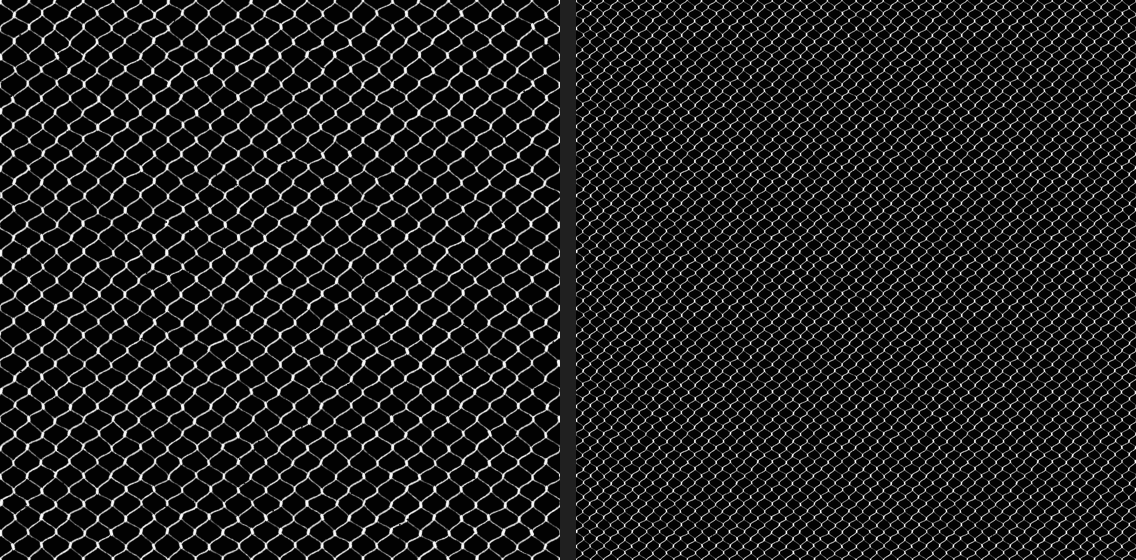
Left: one tile. Right: repeated 2 by 2.
A three.js fragment shader for this pattern:

```glsl
// Wire netting: bright S-shaped wires rise to the right, thin dim wires to the left,
// meeting in thick upright knots. Knots sit on a diagonal lattice, are jittered by
// a wrapped hash, and are joined by Bezier curves; wrapping noise roughens the wire.
#define REPEATS 20.0
#define JITTER 0.1
#define WIRE_RADIUS 0.024
#define THIN_RADIUS 0.017
#define KNOT_RADIUS 0.047
#define KNOT_HALF 0.07
#define WIRE_BEND 0.23
#define THIN_BEND 0.2
#define SOFTNESS 0.032
#define THIN_LIGHT 0.72
#define FLECK_SHARE 0.03
#define BACKGROUND vec3(0.008)
#define WIRE_COLOR vec3(0.98)

varying vec2 vUv;

float hash(vec2 p) {
  return fract(sin(dot(p, vec2(127.1, 311.7))) * 43758.5);
}

// Value noise that wraps after a whole number of cells
float wrapNoise(vec2 p, float period) {
  vec2 i = floor(p);
  vec2 f = fract(p);
  f = f * f * (3.0 - 2.0 * f);
  vec2 a = mod(i, period);
  vec2 b = mod(i + 1.0, period);
  return mix(mix(hash(a), hash(vec2(b.x, a.y)), f.x),
             mix(hash(vec2(a.x, b.y)), hash(b), f.x), f.y);
}

float segment(vec2 p, vec2 a, vec2 b) {
  vec2 d = b - a;
  return length(p - a - d * clamp(dot(p - a, d) / dot(d, d), 0.0, 1.0));
}

// Random value of a lattice node, equal on opposite edges
float nodeHash(vec2 node, float salt) {
  return hash(mod(node + 0.25, REPEATS) + salt);
}

vec2 knotAt(vec2 node) {
  return node + JITTER * (vec2(nodeHash(node, 3.1), nodeHash(node, 7.7)) - 0.5);
}

// Distance to a curve that leaves and reaches its knots upright
float curvedWire(vec2 p, vec2 a, vec2 b, float bend) {
  vec2 c1 = a + vec2(0.0, bend);
  vec2 c2 = b - vec2(0.0, bend);
  vec2 last = a;
  float d = 1.0;
  for (int k = 1; k <= 8; k++) {
    float t = float(k) / 8.0;
    float s = 1.0 - t;
    vec2 next = s * s * s * a + 3.0 * s * s * t * c1 + 3.0 * s * t * t * c2 + t * t * t * b;
    d = min(d, segment(p, last, next));
    last = next;
  }
  return d;
}

float stroke(float d, float radius) {
  return 1.0 - smoothstep(radius - SOFTNESS, radius + SOFTNESS, d);
}

// Small dark nicks scattered over the wire
float flecks(vec2 p) {
  vec2 q = p * 6.0;
  vec2 cell = mod(floor(q), REPEATS * 6.0);
  vec2 center = 0.3 + 0.4 * vec2(hash(cell + 2.3), hash(cell + 5.9));
  float dotMask = 1.0 - smoothstep(0.1, 0.3, length(fract(q) - center));
  return dotMask * step(1.0 - FLECK_SHARE, hash(cell + 11.3));
}

void main() {
  vec2 p = vUv * REPEATS;
  vec2 nearest = floor(vec2(p.x + p.y, p.y - p.x) + 0.5);
  float grain = wrapNoise(p * 16.0, REPEATS * 16.0);
  float rough = 0.016 * (grain - 0.5);
  float light = 0.0;

  // Each node owns its knot and the two wires that rise from it
  for (int i = -1; i <= 1; i++) {
    for (int j = -1; j <= 1; j++) {
      vec2 id = nearest + vec2(float(i), float(j));
      vec2 node = 0.5 * vec2(id.x - id.y, id.x + id.y);
      vec2 knot = knotAt(node);
      vec2 right = knotAt(node + vec2(0.5, 0.5));
      vec2 left = knotAt(node + vec2(-0.5, 0.5));
      float vary = nodeHash(node, 13.7);

      float wire = curvedWire(p, knot, right, WIRE_BEND) + rough;
      float shine = mix(0.82, 1.0, nodeHash(node, 29.1));
      light = max(light, stroke(wire, WIRE_RADIUS * mix(0.8, 1.25, vary)) * shine);

      // The thin wire swells a little towards its knots
      float thin = curvedWire(p, knot, left, THIN_BEND) + rough;
      float reach = min(length(p - knot), length(p - left));
      float swell = 1.0 - smoothstep(0.08, 0.24, reach);
      float fade = mix(0.65, 1.1, nodeHash(node, 19.3)) * mix(1.15, 0.65, grain) + 0.2 * swell;
      light = max(light, stroke(thin, THIN_RADIUS + 0.006 * swell) * THIN_LIGHT * fade);

      vec2 lean = vec2(0.05 * (vary - 0.5), KNOT_HALF);
      float width = KNOT_RADIUS * mix(0.8, 1.2, nodeHash(node, 23.9));
      light = max(light, stroke(segment(p, knot - lean, knot + lean) + rough, width));
    }
  }

  light *= 1.0 - 0.85 * flecks(p);
  gl_FragColor = vec4(mix(BACKGROUND, WIRE_COLOR, min(light, 1.0)), 1.0);
}
```
